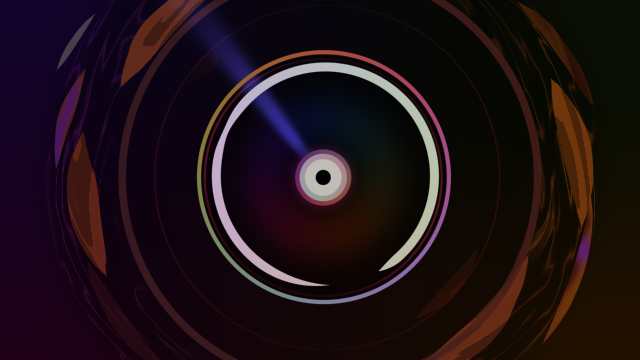
A Shadertoy shader for this background:

```glsl
const float TAU = 6.2831853;

// Antialiased coverage of a signed distance
float fill(float d) {
    float aa = 0.8 / iResolution.y;
    return 1.0 - smoothstep(-aa, aa, d);
}

float ring(float r, float radius, float halfWidth) {
    return fill(abs(r - radius) - halfWidth);
}

// Pointed leaf that follows a circle; q = (radius, angle)
float leaf(vec2 q, vec2 mid, vec2 halfSize, float tilt) {
    float t = (q.y - mid.y) / halfSize.y;
    float w = halfSize.x * (1.0 - t * t);
    return fill(abs(q.x - mid.x - tilt * t) - w);
}

// Smooth flowing field from layered sines
float flow(vec2 p) {
    float sum = 0.0, amp = 0.5;
    for (int i = 0; i < 4; i++) {
        p += 0.5 * sin(p.yx * 1.7 + float(i) * 1.3);
        sum += amp * sin(p.x + 0.6 * p.y);
        p = mat2(1.2, 1.3, -1.3, 1.2) * p;
        amp *= 0.55;
    }
    return sum;
}

// Red below, green right, blue above, violet left
vec3 wheel(float a) {
    return 0.5 + 0.5 * cos(a - vec3(-1.7, 0.2, 2.2));
}

void mainImage(out vec4 fragColor, in vec2 fragCoord) {
    vec2 uv = fragCoord / iResolution.xy;
    vec2 p = (fragCoord - 0.5 * iResolution.xy) / iResolution.y - vec2(0.009, 0.007);
    float r = length(p);
    float a = mod(atan(p.y, p.x) + 1.4, TAU) - 1.4;

    // Dim backdrop, darker inside the large body
    vec3 left = mix(vec3(0.115, 0.0, 0.085), vec3(0.06, 0.01, 0.17), uv.y);
    vec3 right = mix(vec3(0.13, 0.065, 0.005), vec3(0.035, 0.05, 0.01), smoothstep(0.0, 0.8, uv.y));
    vec3 col = mix(left, right, smoothstep(0.0, 0.9, uv.x));
    float body = 1.0 - smoothstep(0.70, 0.82, r);
    col *= 1.0 - 0.38 * body;

    // Marbled glass: fine filaments and coloured leaves
    float swirl = flow(vec2(r * 26.0, a * 3.0));
    vec2 q = vec2(r + 0.009 * swirl, a);
    float glass = smoothstep(0.57, 0.62, r) * (1.0 - smoothstep(0.75, 0.78, r));
    float sides = 0.25 + 0.75 * pow(abs(cos(a)), 2.0);
    float thread = pow(1.0 - abs(sin(swirl * 5.0 + r * 34.0)), 4.0);
    vec3 amber = mix(vec3(0.30, 0.10, 0.04), vec3(0.50, 0.24, 0.06), 0.5 + 0.5 * sin(swirl * 6.0));
    vec3 violet = vec3(0.34, 0.10, 0.42);
    vec3 threadColor = mix(vec3(0.26, 0.07, 0.24), amber, smoothstep(-0.4, 0.5, p.x));
    col += threadColor * thread * glass * sides * 0.6;

    float veins = 0.75 + 0.4 * smoothstep(0.0, 0.08, sin(swirl * 5.0 + r * 40.0));
    col = mix(col, vec3(0.37, 0.14, 0.08) * veins, 0.85 * leaf(q, vec2(0.667, 3.26), vec2(0.040, 0.31), -0.008));
    col = mix(col, vec3(0.40, 0.19, 0.04) * veins, 0.95 * leaf(q, vec2(0.707, 0.11), vec2(0.048, 0.30), -0.018));
    col = mix(col, vec3(0.36, 0.16, 0.09) * veins, 0.9 * leaf(q, vec2(0.618, 2.38), vec2(0.040, 0.34), 0.0));
    col = mix(col, vec3(0.38, 0.16, 0.08) * veins, 0.9 * leaf(q, vec2(0.612, -0.78), vec2(0.038, 0.42), 0.0));
    col = mix(col, amber * 0.6, 0.8 * leaf(q, vec2(0.755, 0.50), vec2(0.020, 0.24), -0.025));
    float lowerRim = leaf(q, vec2(0.755, -0.35), vec2(0.019, 0.30), -0.01);
    col = mix(col, mix(amber, violet * 1.3, exp(-pow((a + 0.27) / 0.05, 2.0))), 0.8 * lowerRim);
    float leftRim = leaf(q, vec2(0.735, 2.91), vec2(0.021, 0.20), 0.01);
    col = mix(col, mix(amber * 0.8, violet, smoothstep(-0.1, 0.3, swirl)), 0.85 * leftRim);
    col = mix(col, vec3(0.40, 0.37, 0.38), 0.65 * leaf(q, vec2(0.79, 2.64), vec2(0.011, 0.12), 0.012));
    col = mix(col, vec3(0.21, 0.06, 0.09), 0.5 * leaf(q, vec2(0.69, 3.78), vec2(0.026, 0.30), 0.0));

    // Groove rings and their dull reflections
    float rGroove = length(p - vec2(0.0185, 0.0));
    col = mix(col, mix(vec3(0.24, 0.12, 0.15), vec3(0.30, 0.12, 0.09), uv.x), 0.8 * ring(rGroove, 0.577, 0.0105));
    col += vec3(0.12, 0.02, 0.04) * ring(length(p - vec2(0.011, 0.0)), 0.479, 0.002) * (0.3 + 0.7 * abs(cos(a)));
    float reflection = leaf(q, vec2(0.466, -0.71), vec2(0.022, 0.28), 0.0);
    reflection += 0.5 * leaf(q, vec2(0.452, 2.39), vec2(0.022, 0.13), 0.0);
    col += vec3(0.24, 0.07, 0.02) * reflection * (0.3 + 0.7 * smoothstep(-0.1, 0.3, swirl));

    // Inner disc with a faint colour wheel
    col *= 1.0 - 0.5 * fill(r - 0.34);
    col += wheel(a) * vec3(0.15, 0.07, 0.13) * exp(-pow((r - 0.16) / 0.08, 2.0));

    // Blue beam
    vec2 beamDir = normalize(vec2(-0.61, 0.79));
    float along = dot(p, beamDir);
    float across = abs(p.x * beamDir.y - p.y * beamDir.x);
    float beam = exp(-pow(across / (0.011 + 0.062 * max(along, 0.0)), 2.6));
    beam *= smoothstep(0.04, 0.13, along) * (1.0 - 0.75 * smoothstep(0.2, 0.62, along));
    col += vec3(0.15, 0.14, 0.44) * beam;

    // Thin coloured rim with a dark red echo inside
    vec3 rim = vec3(0.57, 0.41, 0.42) + vec3(0.10, 0.14, 0.24) * cos(a - vec3(0.9, 3.95, -0.9));
    col = mix(col, rim, ring(length(p - vec2(0.002, 0.001)), 0.347, 0.0058));
    col += vec3(0.32, 0.06, 0.10) * ring(r, 0.329, 0.003) * (0.25 + 0.75 * pow(abs(cos(a + 0.3)), 3.0));

    // Bright open arc with tapered ends
    float taper = sqrt(smoothstep(-1.04, -0.82, a) * (1.0 - smoothstep(4.05, 4.77, a)));
    float notch = 1.0 - 0.4 * exp(-pow((a - 2.7) / 0.17, 2.0));
    float arc = fill(abs(length(p - vec2(0.006, 0.004)) - 0.303) - 0.0125 * taper * notch);
    vec3 arcColor = vec3(0.75, 0.72, 0.73) + vec3(0.03, 0.05, 0.07) * cos(a - vec3(3.9, 0.4, 2.7));
    col = mix(col, arcColor, arc * step(0.01, taper));

    // Hub: nested discs around a black hole
    col += vec3(0.15, 0.03, 0.10) * exp(-pow(r / 0.088, 8.0));
    col = mix(col, vec3(0.46, 0.23, 0.34) + 0.09 * cos(a - vec3(-1.2, 0.2, 2.2)), fill(r - 0.078));
    col = mix(col, vec3(0.63, 0.57, 0.59) + 0.05 * cos(a - vec3(0.9, 3.9, 2.8)), fill(r - 0.066));
    col = mix(col, vec3(0.75, 0.74, 0.71), fill(r - 0.051));
    col = mix(col, vec3(0.0), fill(r - 0.021));

    fragColor = vec4(clamp(col, 0.0, 1.0), 1.0);
}
```
